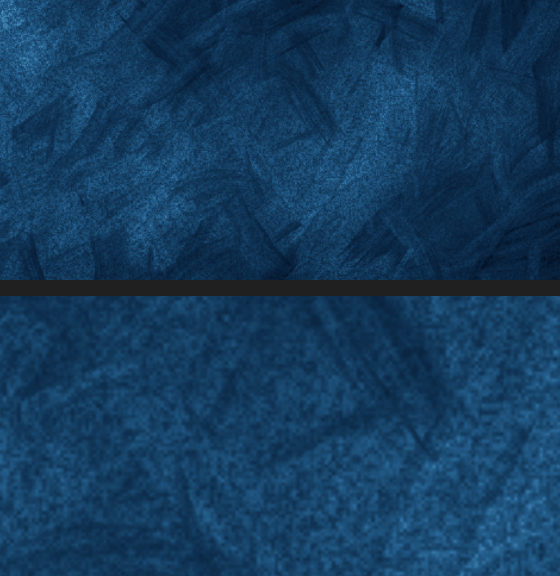
Top, the full canvas; bottom, a detail of the centre.
Give the GLSL for this texture, as a Shadertoy shader.

```glsl
const vec3 ABYSS = vec3(0.012, 0.06, 0.13);
const vec3 NAVY = vec3(0.032, 0.135, 0.245);
const vec3 BLUE = vec3(0.068, 0.220, 0.354);
const vec3 SKY = vec3(0.14, 0.37, 0.55);
const vec3 FOAM = vec3(0.36, 0.64, 0.83);

const int STROKES = 170;
const float OPACITY = 0.86;
const float TONE_SPREAD = 1.25;
const float BRISTLE_CONTRAST = 2.0;
const float RIDGE_SHADE = 0.8;
const float GRAIN_CONTRAST = 1.35;
const vec2 GRAIN_SCALE = vec2(125.0, 235.0);

// Broad pools of light and shade: centre, radius, strength
const int POOLS = 9;
const vec4 POOL[POOLS] = vec4[POOLS](
    vec4(0.06, 0.84, 0.26, 1.4), vec4(0.64, 0.38, 0.17, 1.3),
    vec4(1.20, 0.38, 0.17, 1.3), vec4(1.42, 0.62, 0.16, 0.8),
    vec4(1.10, 1.00, 0.28, -0.9), vec4(1.95, 0.08, 0.36, -1.1),
    vec4(0.58, 1.00, 0.22, -0.8), vec4(0.85, 0.00, 0.24, -0.6),
    vec4(1.75, 1.02, 0.20, -1.0));

float hash(vec2 p) {
    vec3 q = fract(p.xyx * 0.1031);
    q += dot(q, q.yzx + 33.33);
    return fract((q.x + q.y) * q.z);
}

float noise(vec2 p) {
    vec2 cell = floor(p), f = fract(p);
    f = f * f * (3.0 - 2.0 * f);
    return mix(mix(hash(cell), hash(cell + vec2(1, 0)), f.x),
               mix(hash(cell + vec2(0, 1)), hash(cell + vec2(1, 1)), f.x), f.y);
}

float fbm(vec2 p) {
    float sum = 0.0, amp = 0.5;
    for (int i = 0; i < 4; i++) {
        sum += amp * noise(p);
        p = mat2(1.6, 1.2, -1.2, 1.6) * p + 7.3;
        amp *= 0.5;
    }
    return sum;
}

float light(vec2 p) {
    float sum = 0.0;
    for (int i = 0; i < POOLS; i++) {
        vec2 d = (p - POOL[i].xy) / POOL[i].z;
        sum += POOL[i].w * exp(-dot(d, d));
    }
    return sum;
}

// Lays one curved, dry brush stroke over the tone below it
float paintStroke(float tone, vec2 p, float id, float aspect) {
    float progress = id / float(STROKES);
    vec2 centre = fract(id * vec2(0.7549, 0.5698) + 0.31) * vec2(aspect + 0.1, 1.1) - 0.05;
    float size = mix(1.0, 0.16, progress);
    float halfLength = size * mix(0.18, 0.38, hash(vec2(id, 1.0)));
    float halfWidth = size * mix(0.04, 0.13, hash(vec2(id, 2.0)));

    // Mostly rising diagonals, steeper towards the upper right
    float angle = 0.65 + 0.9 * (hash(vec2(id, 3.0)) - 0.5);
    angle += 0.75 * smoothstep(1.1, 1.5, centre.x) * smoothstep(0.35, 0.6, centre.y);
    if (hash(vec2(id, 4.0)) < 0.25) angle += 1.25;

    vec2 q = p - centre;
    q = vec2(cos(angle) * q.x + sin(angle) * q.y, cos(angle) * q.y - sin(angle) * q.x);
    q.y += 2.4 * (hash(vec2(id, 5.0)) - 0.4) * q.x * q.x;
    if (abs(q.x) > 1.4 * halfLength || abs(q.y) > 1.4 * halfWidth) return tone;

    vec2 seed = vec2(id * 17.3, id * 5.1);
    float bristle = 0.55 * noise(q * vec2(5.0, 55.0) + seed)
                  + 0.45 * noise(q * vec2(14.0, 150.0) + seed);
    float across = q.y / halfWidth + 0.4 * (fbm(q * 12.0 + seed) - 0.47);
    float flip = hash(vec2(id, 6.0)) < 0.7 ? 1.0 : -1.0;
    across *= flip;

    // One crisp flank, one feathered flank, ragged ends
    float crisp = min(0.009 / halfWidth, 0.5);
    float feather = mix(0.3, 1.2, hash(vec2(id, 8.0)));
    float body = (1.0 - smoothstep(1.0 - crisp, 1.0, across))
               * smoothstep(-1.0, feather - 1.0, across + 0.5 * (bristle - 0.5));
    float reach = abs(q.x) / halfLength + 0.7 * (bristle - 0.5);
    body *= 1.0 - smoothstep(0.65, 1.0, reach);

    float paint = light(centre) + TONE_SPREAD * (2.0 * hash(vec2(id, 7.0)) - 1.0);
    paint = mix(paint, tone, 0.45 * progress);
    paint += 0.3 * flip * across + BRISTLE_CONTRAST * (bristle - 0.5);
    paint -= RIDGE_SHADE * smoothstep(0.55, 1.0, across);
    return mix(tone, paint, body * OPACITY);
}

vec3 palette(float tone) {
    vec3 color = mix(ABYSS, NAVY, smoothstep(-3.2, -1.6, tone));
    color = mix(color, BLUE, clamp((tone + 1.6) / 1.6, 0.0, 1.0));
    color = mix(color, SKY, clamp(tone / 2.6, 0.0, 1.0));
    return mix(color, FOAM, clamp((tone - 2.6) / 2.8, 0.0, 1.0));
}

void mainImage(out vec4 fragColor, in vec2 fragCoord) {
    vec2 p = fragCoord / iResolution.y;
    float aspect = iResolution.x / iResolution.y;

    float tone = light(p) + 2.0 * (fbm(p * 3.0) - 0.47);
    for (int i = 0; i < STROKES; i++) tone = paintStroke(tone, p, float(i), aspect);
    tone += 0.5 * light(p) + 0.7 * (fbm(p * 14.0 + 3.0) - 0.47);

    // Chalky grain, stronger where the paint is bright
    float grain = noise(p * GRAIN_SCALE.x) + noise(p * GRAIN_SCALE.y + 41.0) - 1.0;
    tone += GRAIN_CONTRAST * grain * mix(0.5, 1.6, smoothstep(-1.3, 1.8, tone));

    // Darkened rim along the bottom and right
    tone -= 0.5 * (1.0 - smoothstep(0.0, 0.25, p.y));
    tone -= 0.5 * (1.0 - smoothstep(0.0, 0.2, aspect - p.x));

    fragColor = vec4(palette(tone + 0.1), 1.0);
}
```
